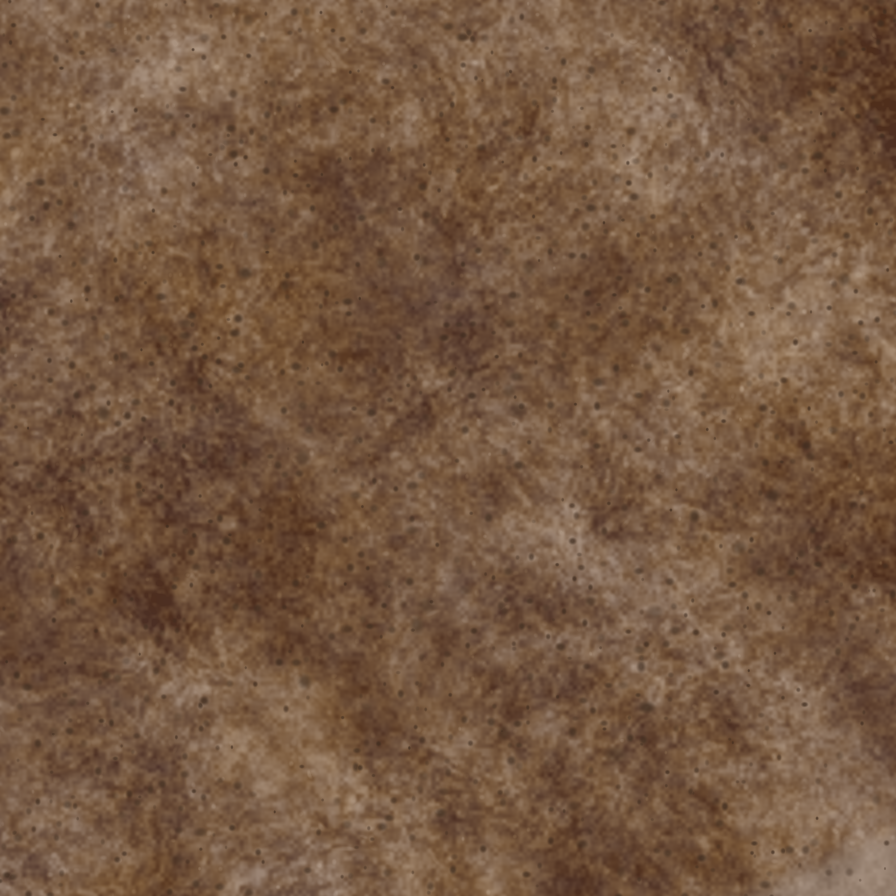
A WebGL 2 fragment shader for this texture:

```glsl
#version 300 es
precision highp float;
// Weathered brown stone: broad soft patches, fine gritty grain and scattered
// pale and dark specks, with slanting furrows in the lower half.
// Layers of value noise build one tone value, which a brown ramp then colours.
uniform vec2 u_resolution;
out vec4 fragColor;

// Integer hash of a cell and a seed, giving three values in 0..1
vec3 hash(vec2 cell, float seed) {
  uvec3 v = uvec3(ivec3(vec3(cell, seed)) + 4096);
  v = v * 1664525u + 1013904223u;
  v.x += v.y * v.z; v.y += v.z * v.x; v.z += v.x * v.y;
  v ^= v >> 16u;
  v.x += v.y * v.z; v.y += v.z * v.x; v.z += v.x * v.y;
  return vec3(v >> 8u) / 16777216.0;
}

float noise(vec2 p, float seed) {
  vec2 i = floor(p), f = fract(p);
  f = f * f * (3.0 - 2.0 * f);
  float low = mix(hash(i, seed).x, hash(i + vec2(1, 0), seed).x, f.x);
  float high = mix(hash(i + vec2(0, 1), seed).x, hash(i + vec2(1, 1), seed).x, f.x);
  return mix(low, high, f.y);
}

// Layered noise, centred on zero
float fbm(vec2 p, float seed) {
  float sum = 0.0, amplitude = 0.53;
  for (int i = 0; i < 4; i++) {
    sum += amplitude * (noise(p, seed + float(i)) - 0.5);
    p = mat2(1.6, 1.2, -1.2, 1.6) * p + 3.7;
    amplitude *= 0.5;
  }
  return sum;
}

// Soft irregular dots, one possible per cell
float specks(vec2 p, float density, float radius, float seed) {
  vec2 cell = floor(p);
  float cover = 0.0;
  for (int y = -1; y <= 1; y++) {
    for (int x = -1; x <= 1; x++) {
      vec2 c = cell + vec2(x, y);
      vec3 place = hash(c, seed), kind = hash(c, seed + 1.0);
      vec2 d = p - c - place.xy;
      d.x *= 0.7 + 0.7 * kind.y;
      float r = radius * (0.5 + place.z);
      float dot_ = 1.0 - smoothstep(0.25 * r, 1.3 * r, length(d));
      cover = max(cover, dot_ * step(kind.x, density) * (0.35 + 0.65 * kind.z));
    }
  }
  return cover;
}

void main() {
  vec2 uv = gl_FragCoord.xy / u_resolution;
  vec2 warp = vec2(fbm(uv * 7.0, 10.0), fbm(uv * 7.0, 20.0));
  vec2 p = uv + 0.07 * warp;

  // Broad patches and mottling
  float patches = fbm(p * 4.0 + 2.3, 30.0);
  float tone = 0.5 + 1.0 * patches + 0.85 * fbm(p * 22.0, 40.0);
  vec2 bright = uv - vec2(0.8, 0.76);
  tone += 0.2 * exp(-9.0 * dot(bright, bright)) - 0.04;
  tone -= 0.45 * (1.0 - smoothstep(0.02, 0.17, length((uv - vec2(1.01, 0.91)) * vec2(1.3, 0.8))));

  // Furrows running down to the right, steeper towards the left
  vec2 bent = p + vec2(0.16 * uv.y * uv.y, 0.0);
  vec2 slant = vec2(dot(bent, vec2(0.85, 0.53)), dot(bent, vec2(0.53, -0.85)));
  float furrow = noise(slant * vec2(13.0, 2.6), 50.0) - 0.5;
  furrow += 0.5 * (noise(slant * vec2(29.0, 5.0), 51.0) - 0.5);
  tone += furrow * mix(0.72, 0.12, smoothstep(0.25, 0.7, uv.y));

  // Gritty grain at two sizes, rougher in places
  float rough = 0.75 + 0.5 * noise(uv * 9.0, 60.0);
  tone += rough * 0.5 * (noise(uv * 115.0 + 8.0 * warp, 61.0) - 0.5);
  tone += rough * 0.4 * (noise(uv * 215.0, 62.0) - 0.5);

  // Pale flecks gather in clumps
  float clump = smoothstep(0.3, 0.75, noise(p * 10.0, 70.0));
  float pale = specks(p * 42.0 + warp * 2.0, 0.3, 0.3, 71.0) * (0.25 + 0.75 * clump);
  pale = max(pale, 0.7 * specks(uv * 85.0, 0.18, 0.38, 73.0));
  tone += 0.42 * pale;

  // Brown ramp from hollow to worn ridge
  tone = clamp(tone, -0.25, 1.35);
  vec3 color = mix(vec3(0.36, 0.24, 0.17), vec3(0.475, 0.355, 0.255), min(2.0 * tone, 1.0));
  color = mix(color, vec3(0.59, 0.485, 0.395), max(2.0 * tone - 1.0, 0.0));

  // Greyish and ruddy drifts
  float drift = fbm(uv * 6.0 + 5.0, 80.0) + 0.5 * (noise(uv * 70.0, 85.0) - 0.5);
  color += drift * vec3(-0.02, 0.01, 0.07);

  // Grey worn corner at the lower right
  float edge = dot(uv - vec2(0.8, 0.0), vec2(0.42, -0.91)) + 0.06 * warp.x;
  vec3 dust = vec3(0.55, 0.47, 0.41) + 0.1 * (tone - 0.5);
  color = mix(color, dust, 0.85 * smoothstep(-0.015, 0.02, edge));

  // Dark pits, small and sharp, with a few larger ones
  float pits = specks(uv * 75.0, 0.2, 0.28, 90.0);
  pits = max(pits, specks(uv * 26.0, 0.07, 0.18, 92.0));
  color = mix(color, vec3(0.24, 0.17, 0.12), 0.7 * pits);

  fragColor = vec4(color, 1.0);
}
```
